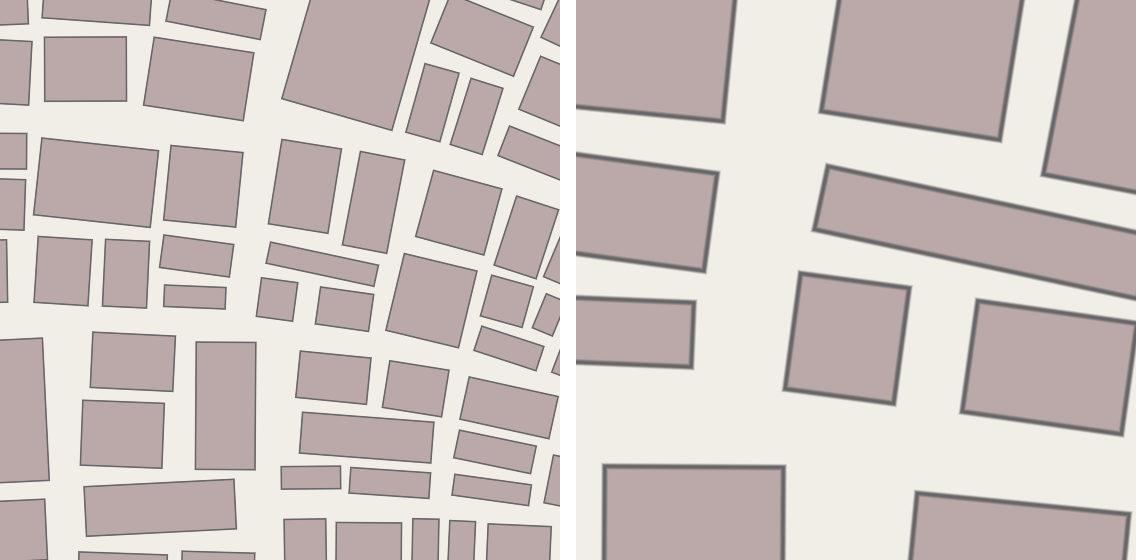
Left: the whole. Right: its middle third, enlarged.
Write a three.js fragment shader that draws this texture map.

```glsl
// Town plan: outlined rectangular buildings in irregular blocks that gradually turn.
varying vec2 vUv;

#define SEED 3.7           // layout variation
#define BEND 0.27          // how far the streets turn toward the upper right
#define STREET 0.042       // gap between districts
#define ALLEY 0.012        // gap between neighbours
#define MIN_PLOT 0.014     // plot areas at which splitting may stop
#define MAX_PLOT 0.10
#define TILT 0.13          // random turn of a building, radians
#define SLACK 0.24         // random shrinking inside the plot
#define LINE 0.0014        // half width of the outline
#define SOFT 0.0011        // half width of the edge blur

const vec3 GROUND = vec3(0.945, 0.932, 0.907);
const vec3 ROOF = vec3(0.733, 0.663, 0.663);
const vec3 INK = vec3(0.40, 0.40, 0.41);

float hash(vec2 p) {
  return fract(sin(dot(p, vec2(127.1, 311.7)) + SEED) * 43758.5453);
}

// Complex arithmetic for the angle-preserving bend
vec2 cmul(vec2 a, vec2 b) { return vec2(a.x * b.x - a.y * b.y, a.x * b.y + a.y * b.x); }
vec2 cdiv(vec2 a, vec2 b) { return cmul(a, vec2(b.x, -b.y)) / dot(b, b); }

vec2 bend(vec2 z) { return z - BEND / 3.0 * cmul(z, cmul(z, z)); }
vec2 bendSlope(vec2 z) { return vec2(1.0, 0.0) - BEND * cmul(z, z); }

// Newton steps from canvas to the straight street grid
vec2 unbend(vec2 p) {
  vec2 z = p;
  for (int i = 0; i < 6; i++) z -= cdiv(bend(z) - p, bendSlope(z));
  return z;
}

// Split the grid again and again; lo and hi end as the plot around q
void findPlot(vec2 q, out vec2 lo, out vec2 hi) {
  lo = vec2(-0.17, -0.15);
  hi = vec2(1.27, 1.23);
  for (int i = 0; i < 10; i++) {
    vec2 size = hi - lo;
    vec2 key = lo + hi * 1.7 + float(i);
    float limit = mix(MIN_PLOT, MAX_PLOT, pow(hash(key), 4.0));
    if (size.x * size.y < limit) break;

    float gap = 0.5 * (i < 3 ? STREET : ALLEY);
    float ratio = mix(0.38, 0.62, hash(key + 5.3));
    vec2 cut = mix(lo, hi, ratio);
    if (size.x > size.y * mix(0.8, 2.0, hash(key + 9.1))) {
      if (q.x < cut.x) hi.x = cut.x - gap;
      else lo.x = cut.x + gap;
    } else {
      if (q.y < cut.y) hi.y = cut.y - gap;
      else lo.y = cut.y + gap;
    }
  }
}

// Signed distance to the one building that stands on the plot
float building(vec2 p) {
  vec2 lo, hi;
  findPlot(unbend(p), lo, hi);
  vec2 center = 0.5 * (lo + hi);
  vec2 extent = 0.5 * (hi - lo);
  vec2 key = center * 3.1 + extent;

  // Leave room for the bend, the tilt and a random setback
  float tilt = (hash(key + 1.3) - 0.5) * TILT;
  extent -= 0.5 * BEND * dot(extent, extent) + 0.6 * abs(sin(tilt)) * extent.yx;
  vec2 roll = vec2(hash(key + 2.9), hash(key + 4.7));
  vec2 setback = extent * SLACK * roll * roll;
  extent -= setback;
  center += setback * (vec2(hash(key + 6.1), hash(key + 8.3)) - 0.5);

  // Straight rectangle in the local frame of the bent grid
  vec2 frame = cmul(bendSlope(center), vec2(cos(tilt), sin(tilt)));
  vec2 local = abs(cdiv(p - bend(center), frame)) - extent;
  return max(local.x, local.y) * length(frame);
}

void main() {
  float d = building(vUv);
  vec3 color = mix(ROOF, GROUND, smoothstep(-SOFT, SOFT, d));
  float outline = 1.0 - smoothstep(LINE - SOFT, LINE + SOFT, abs(d));
  gl_FragColor = vec4(mix(color, INK, outline), 1.0);
}
```
